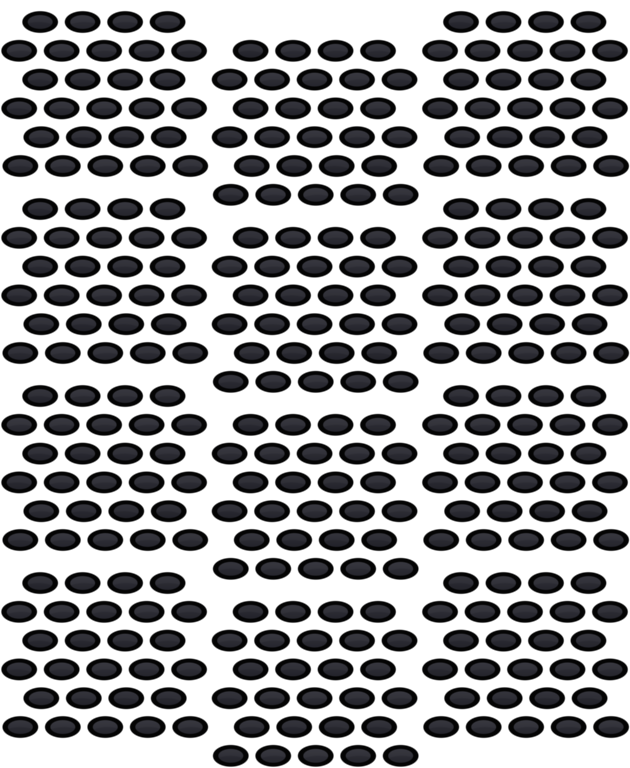
Reproduce this pattern procedurally as a Shadertoy shader.

```glsl
float hash(vec2 p) {
    vec3 q = fract(p.xyx * 0.1031);
    q += dot(q, q.yzx + 33.33);
    return fract((q.x + q.y) * q.z);
}

// Approximate signed distance to an ellipse, negative inside
float ellipse(vec2 p, vec2 r) {
    float k = length(p / r);
    return (k - 1.0) * max(k, 1e-3) / max(length(p / (r * r)), 1e-3);
}

void mainImage(out vec4 fragColor, in vec2 fragCoord) {
    // Canvas height is one unit, y runs downwards
    vec2 p = vec2(fragCoord.x, iResolution.y - fragCoord.y) / iResolution.y;
    float soft = max(1.0 / iResolution.y, 0.0013);

    // Three columns of four clusters, the middle column one row lower
    float column = clamp(floor(p.x / 0.274), 0.0, 2.0);
    p.x -= column * 0.274;
    p.y -= 0.0099 + 0.0375 * mod(column, 2.0);
    p.y -= 0.2435 * clamp(floor(p.y / 0.2435), 0.0, 3.0);

    // Six rows per cluster, alternating four and five dots
    float row = clamp(floor(p.y / 0.0375), 0.0, 5.0);
    float isLong = mod(row, 2.0);
    p.y -= (row + 0.5) * 0.0375;
    p.x -= mix(0.0523, 0.0250, isLong) + 0.0015 * step(3.5, row);
    float index = clamp(round(p.x / 0.0553), 0.0, 3.0 + isLong);
    p.x -= index * 0.0553;

    // Dark face with a slightly tilted gloss on its upper half
    float variation = hash(vec2(index, row) + 1.0) - 0.5;
    float glossEdge = p.y + 0.12 * variation * p.x - 10.0 * p.x * p.x;
    float gloss = smoothstep(0.0015, -0.0015, glossEdge);
    vec3 face = vec3(0.165, 0.165, 0.195) - p.y * 2.5;
    face += 0.025 * gloss + 0.02 * variation;

    // Black rim around the face, on white
    float inner = smoothstep(soft, -soft, ellipse(p, vec2(0.0162, 0.0090)));
    float outer = smoothstep(soft, -soft, ellipse(p, vec2(0.0232, 0.0141)));
    vec3 dot_color = mix(vec3(0.015), face, inner);
    fragColor = vec4(mix(vec3(1.0), dot_color, outer), 1.0);
}
```
